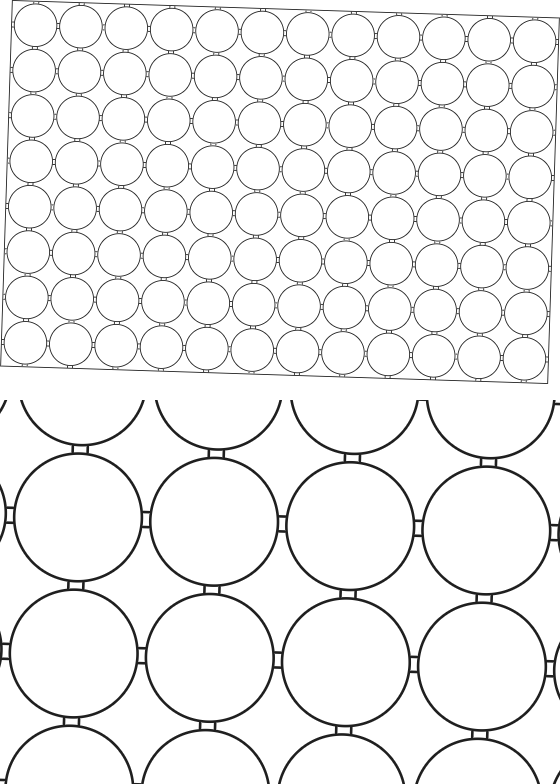
Top, the full canvas; bottom, a detail of the centre.
This pattern is drawn by a Shadertoy shader. Its source:

```glsl
// Tilted sheet of thin-outlined discs joined by small tabs inside a rectangular frame.

const vec2 GRID = vec2(12.0, 8.0);    // discs across and down
const float PITCH = 0.1182;           // disc spacing in canvas heights
const float TILT = 0.032;             // clockwise turn in radians
// Lengths below are in units of the disc spacing.
const float RADIUS = 0.469;
const float TAB_HALF_WIDTH = 0.055;
const float MARGIN = 0.029;           // extra space between the grid and frame
const float LINE_WIDTH = 0.0192;
const vec3 PAPER = vec3(1.0);
const vec3 INK = vec3(0.12);

vec2 rotate(vec2 p, float angle) {
    float c = cos(angle), s = sin(angle);
    return vec2(c * p.x - s * p.y, s * p.x + c * p.y);
}

float boxDistance(vec2 p, vec2 halfSize) {
    vec2 d = abs(p) - halfSize;
    return length(max(d, 0.0)) + min(max(d.x, d.y), 0.0);
}

// Distance to the horizontal segment from (x0, y) to (x1, y).
float horizontalSegment(vec2 p, float x0, float x1, float y) {
    return length(p - vec2(clamp(p.x, x0, x1), y));
}

// Two parallel lines on each of the four sides, folded into one octant.
float tabDistance(vec2 p, float radius, float halfWidth, float reach) {
    vec2 a = abs(p);
    if (a.y > a.x) a = a.yx;
    float start = sqrt(radius * radius - halfWidth * halfWidth);
    return horizontalSegment(a, start, reach, halfWidth);
}

// Part of a pixel-wide interval covered by a line at distance d.
float lineCoverage(float d, float width, float pixel) {
    float low = max(d - 0.5 * pixel, -0.5 * width);
    float high = min(d + 0.5 * pixel, 0.5 * width);
    return clamp((high - low) / pixel, 0.0, 1.0);
}

void mainImage(out vec4 fragColor, in vec2 fragCoord) {
    float unit = PITCH * iResolution.y;
    vec2 p = rotate((fragCoord - 0.5 * iResolution.xy) / unit, TILT);

    // Outer cells also own the margin beside them.
    vec2 cell = clamp(floor(p + 0.5 * GRID), vec2(0.0), GRID - 1.0);
    vec2 local = p - (cell + 0.5 - 0.5 * GRID);

    float disc = abs(length(local) - RADIUS);
    float tabs = tabDistance(local, RADIUS, TAB_HALF_WIDTH, 0.5 + MARGIN);
    float frame = abs(boxDistance(p, 0.5 * GRID + MARGIN));
    float outline = min(frame, min(disc, tabs));

    float ink = lineCoverage(outline, LINE_WIDTH, 1.0 / unit);
    fragColor = vec4(mix(PAPER, INK, ink), 1.0);
}
```
